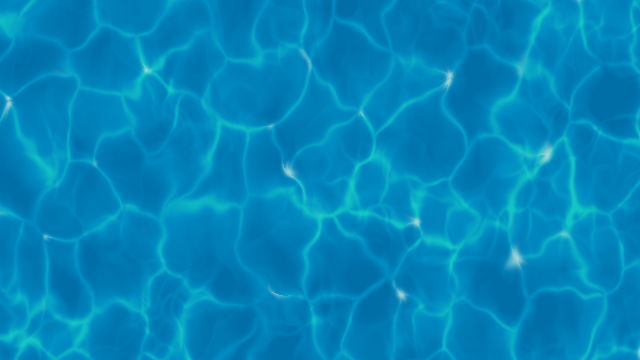
Write a Shadertoy shader that draws this texture.

```glsl
// Sunlit pool water: a wavering web of caustic light over deep blue.

vec2 hash2(vec2 cell) {
    vec2 k = vec2(dot(cell, vec2(127.1, 311.7)), dot(cell, vec2(269.5, 183.3)));
    return fract(sin(k) * 43758.5);
}

// Gradient noise, roughly -0.7 to 0.7
float noise(vec2 p) {
    vec2 i = floor(p), f = p - i;
    vec2 u = f * f * f * (f * (f * 6.0 - 15.0) + 10.0);
    vec2 o = vec2(0.0, 1.0);
    float a = dot(hash2(i) * 2.0 - 1.0, f);
    float b = dot(hash2(i + o.yx) * 2.0 - 1.0, f - o.yx);
    float c = dot(hash2(i + o.xy) * 2.0 - 1.0, f - o.xy);
    float d = dot(hash2(i + o.yy) * 2.0 - 1.0, f - o.yy);
    return mix(mix(a, b, u.x), mix(c, d, u.x), u.y);
}

vec2 warp(vec2 p) {
    return vec2(noise(p + 3.7), noise(p + vec2(41.3, 17.9)));
}

// Distances to the nearest and second nearest cell borders
vec2 web(vec2 p) {
    vec2 i = floor(p), f = p - i;
    vec2 nearCell = vec2(0.0), nearest = vec2(8.0);
    for (int y = -1; y <= 1; y++)
    for (int x = -1; x <= 1; x++) {
        vec2 cell = vec2(x, y);
        vec2 r = cell + hash2(i + cell) - f;
        if (dot(r, r) < dot(nearest, nearest)) { nearest = r; nearCell = cell; }
    }
    vec2 border = vec2(8.0);
    for (int y = -2; y <= 2; y++)
    for (int x = -2; x <= 2; x++) {
        vec2 cell = nearCell + vec2(x, y);
        vec2 r = cell + hash2(i + cell) - f;
        vec2 across = r - nearest;
        if (dot(across, across) < 1e-5) continue;
        float d = dot(0.5 * (r + nearest), normalize(across));
        if (d < border.x) border = vec2(d, border.x);
        else border.y = min(border.y, d);
    }
    return border;
}

// Soft line profile
float strand(float d, float width) {
    return exp(-d * d / (width * width));
}

void mainImage(out vec4 fragColor, in vec2 fragCoord) {
    vec2 uv = fragCoord / iResolution.y;

    // Ripples bend the web
    vec2 p = uv * vec2(6.2, 5.2) + 7.0;
    p += 0.6 * warp(p * 0.9) + 0.24 * warp(p * 2.4);

    // Main strands with a halo, varying in width and strength
    vec2 border = web(p);
    float vary = noise(p * 1.1 + 23.0);
    float power = clamp(0.68 + 1.2 * vary, 0.15, 1.0);
    float halo = exp(-border.x / 0.16);
    float line = strand(border.x, 0.055 + 0.04 * smoothstep(0.0, 0.4, vary));

    // Fainter, finer strands gathered in patches
    vec2 q = uv * vec2(9.5, 7.5) + 31.0;
    q += 0.9 * warp(q * 0.8) + 0.4 * warp(q * 1.9);
    float patches = smoothstep(-0.15, 0.35, noise(uv * 3.6 + 11.0) + 0.12 * (uv.x - 0.9));
    float fine = strand(web(q).x, 0.085) * patches;

    // Broad haze, drifting wisps and folded veils
    float haze = noise(uv * 3.4 + 5.0) + 0.8 * noise(p * 1.1 + 9.0);
    float wisp = noise(q * vec2(1.1, 0.7) + 1.2 * warp(p * 1.3) + 71.0);
    float fold = noise(q * vec2(0.9, 0.6) + 1.5 * warp(p * 0.8));
    float veil = strand(fold, 0.08) * (0.35 + 0.65 * patches);

    // Folded sheets: sharp on one side, fading on the other
    float crease = noise(p * vec2(1.3, 0.9) + 1.1 * warp(q * 0.5) + 83.0);
    float sheet = smoothstep(0.0, 0.06, crease) * exp(-max(crease, 0.0) / 0.16);

    float light = 0.07 + 0.42 * haze + 0.26 * wisp + 0.26 * halo + 0.38 * line * power
                + 0.22 * fine + 0.13 * veil + 0.14 * sheet + 0.10 * patches;

    // Depth to daylight ramp
    vec3 deep = vec3(0.0, 0.435, 0.66);
    vec3 clear = vec3(0.0, 0.555, 0.765);
    vec3 bright = vec3(0.07, 0.77, 0.77);
    vec3 color = mix(deep, clear, clamp(light * 2.0, 0.0, 1.0));
    color = mix(color, bright, clamp(light * 2.0 - 1.0, 0.0, 1.0));

    // Pale glints where strong strands meet
    float glint = strand(border.y, 0.075) * smoothstep(0.1, 0.28, noise(p * 1.4 + 57.0));
    color = mix(color, vec3(0.72, 0.86, 0.84), 0.85 * glint);

    fragColor = vec4(color, 1.0);
}
```
